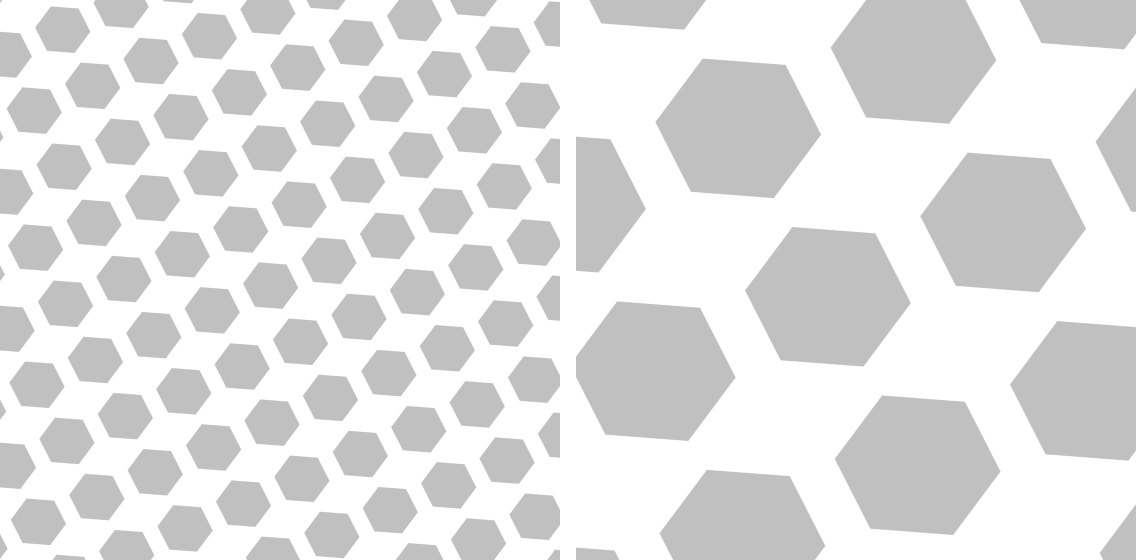
Left: the whole. Right: its middle third, enlarged.
A WebGL 2 fragment shader for this pattern:

```glsl
#version 300 es
precision highp float;
// Grey hexagons on white, set on a tilted, nearly square lattice.
// Each point is folded into its lattice cell, then measured against one
// regular hexagon that is turned slightly and flattened vertically.

uniform vec2 u_resolution;
out vec4 fragColor;

// Colours
const vec3 PAPER = vec3(1.0);
const vec3 HEXAGON_GREY = vec3(0.753);

// Lattice, in canvas units
const vec2 LATTICE_ORIGIN = vec2(0.4833, 0.4900);
const vec2 STEP_DOWN = vec2(0.05339, -0.10026);
const vec2 STEP_ACROSS = vec2(0.1043, 0.04427);

// Hexagon
const float HEX_RADIUS = 0.0495;   // centre to corner
const float HEX_TILT = -0.082;     // radians
const float HEX_FLATTEN = 0.928;   // height relative to a regular hexagon
const float EDGE_PIXELS = 0.75;    // half width of the smoothed edge

// Offset of p from the centre of its lattice cell
vec2 foldToCell(vec2 p) {
    mat2 lattice = mat2(STEP_DOWN, STEP_ACROSS);
    vec2 cell = inverse(lattice) * (p - LATTICE_ORIGIN);
    return lattice * (cell - round(cell));
}

// Signed distance to the sides of a hexagon with corners on the x axis
float hexagonDistance(vec2 p, float radius) {
    const float COS_30 = 0.866025;
    p = abs(p);
    return max(p.y, dot(p, vec2(COS_30, 0.5))) - radius * COS_30;
}

mat2 rotation(float angle) {
    float c = cos(angle), s = sin(angle);
    return mat2(c, s, -s, c);
}

void main() {
    float canvasSize = min(u_resolution.x, u_resolution.y);
    vec2 local = foldToCell(gl_FragCoord.xy / canvasSize);

    // Undo the flattening and tilt before measuring
    local.y /= HEX_FLATTEN;
    float d = hexagonDistance(rotation(-HEX_TILT) * local, HEX_RADIUS);

    float edge = EDGE_PIXELS / canvasSize;
    float coverage = 1.0 - smoothstep(-edge, edge, d);
    fragColor = vec4(mix(PAPER, HEXAGON_GREY, coverage), 1.0);
}
```
